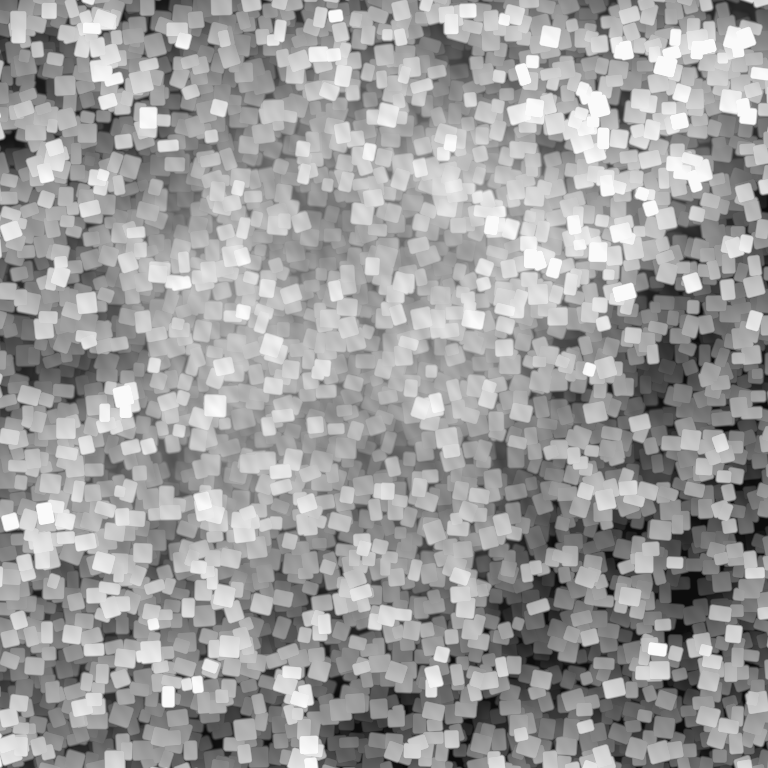
A WebGL 2 fragment shader for this texture map:

```glsl
#version 300 es
precision highp float;
// Draws a rough grey surface of small, blocky, overlapping grains with dark crevices.

uniform vec2 u_resolution;
out vec4 fragColor;

vec3 hash3(vec2 cell) {
    vec3 q = fract(cell.xyx * vec3(0.1031, 0.1030, 0.0973));
    q += dot(q, q.yxz + 33.33);
    return fract((q.xxy + q.yzz) * q.zyx);
}

vec2 gradientAt(vec2 corner) {
    float angle = 6.2832 * hash3(corner + 71.0).x;
    return vec2(cos(angle), sin(angle));
}

float gradientNoise(vec2 p) {
    vec2 i = floor(p), f = fract(p);
    vec2 u = f * f * f * (f * (f * 6.0 - 15.0) + 10.0);
    float a = dot(gradientAt(i), f);
    float b = dot(gradientAt(i + vec2(1, 0)), f - vec2(1, 0));
    float c = dot(gradientAt(i + vec2(0, 1)), f - vec2(0, 1));
    float d = dot(gradientAt(i + vec2(1, 1)), f - vec2(1, 1));
    return 1.4 * mix(mix(a, b, u.x), mix(c, d, u.x), u.y);
}

float roundedBox(vec2 p, vec2 halfSize, float radius) {
    vec2 q = abs(p) - halfSize + radius;
    return length(max(q, 0.0)) + min(max(q.x, q.y), 0.0) - radius;
}

// Calm, even patch around the middle: 1 inside, 0 outside
float calmness(vec2 p) {
    float wobble = 0.12 * gradientNoise(p * 4.0 + 3.0);
    return 1.0 - smoothstep(0.12, 0.52, length(p - vec2(0.42, 0.59)) + wobble);
}

// Broad light and shade across the surface
float broadTone(vec2 p, float calm) {
    float glow = 1.0 - smoothstep(0.05, 0.33, length(p - vec2(0.76, 0.79)));
    float shade = smoothstep(0.0, 0.5, p.x - p.y);
    float corner = 1.0 - smoothstep(0.0, 0.4, length(p - vec2(0.08, 0.95)));
    return 0.64 + 0.08 * calm + 0.13 * glow - 0.13 * shade - 0.06 * corner
         + 0.10 * gradientNoise(p * 5.0);
}

// The brightest grain covering a point wins, as if lying on top
float grainLayer(vec2 p, float density, float tone, float contrast) {
    vec2 g = p * density, home = floor(g);
    float value = tone - 0.75 * contrast;
    for (int y = -2; y <= 2; y++) {
        for (int x = -2; x <= 2; x++) {
            vec2 cell = home + vec2(x, y);
            vec3 h = hash3(cell), k = hash3(cell + 157.0);
            vec2 centre = cell + h.xy;
            vec2 d = g - centre;

            // Slightly turned block of random size
            float turn = 0.7 * (k.x - 0.5);
            vec2 local = mat2(cos(turn), -sin(turn), sin(turn), cos(turn)) * d;
            vec2 halfSize = mix(vec2(0.55), vec2(1.05), k.yz);
            float mask = 1.0 - smoothstep(-0.17, 0.17, roundedBox(local, halfSize, 0.3));

            // Clumps share a height; lower edges catch a little light
            vec2 place = centre / density;
            float clump = 0.55 * gradientNoise(place * 24.0)
                        + 0.40 * gradientNoise(place * 11.0 + 19.0);
            float height = 0.85 * (h.z - 0.70) + clump - 0.06 * d.y;
            value = max(value, mix(tone - 0.75 * contrast, tone + contrast * height, mask));
        }
    }
    return value;
}

void main() {
    vec2 p = gl_FragCoord.xy / u_resolution;
    float calm = calmness(p);
    float tone = broadTone(p, calm);
    float contrast = mix(0.68, 0.36, calm);
    float grey = grainLayer(p, 68.0, tone, contrast);

    // Faint slanted streaks, strongest in the calm patch
    vec2 slanted = vec2(p.x * 0.85 + p.y * 0.53, p.y * 0.85 - p.x * 0.53);
    grey += mix(0.03, 0.07, calm) * gradientNoise(slanted * vec2(75.0, 34.0));

    fragColor = vec4(vec3(clamp(grey, 0.05, 0.98)), 1.0);
}
```
